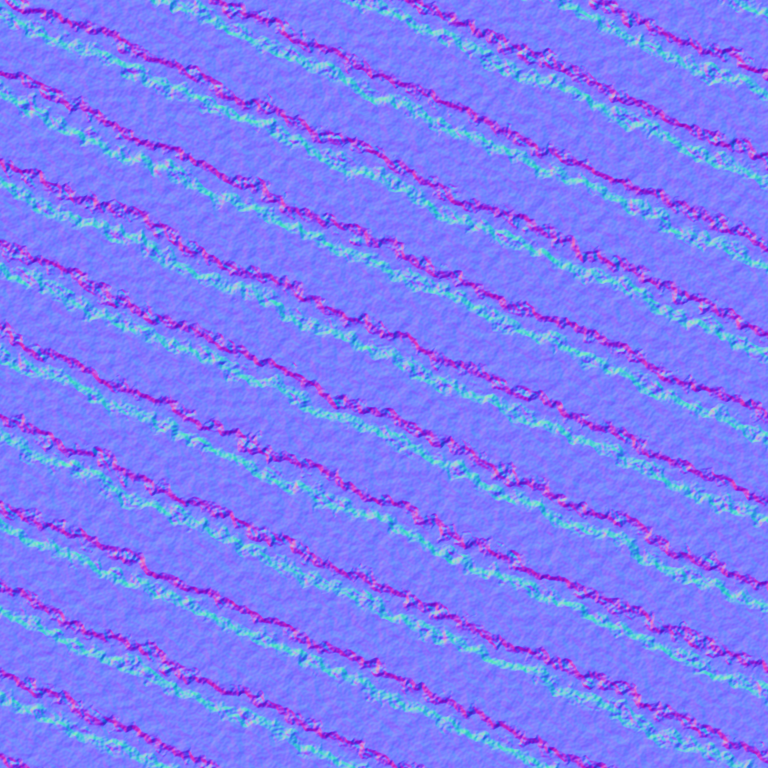
A WebGL 2 fragment shader for this texture map:

```glsl
#version 300 es
precision highp float;

uniform vec2 u_resolution;
out vec4 fragColor;

// Groove layout, in periods per canvas side and fractions of a period
const vec2 GROOVE_REPEATS = vec2(4.0, 9.0);
const float FLOOR_HALF = 0.035;
const float UPPER_RIM = 0.195;
const float LOWER_RIM = 0.235;
const float GROOVE_DEPTH = 0.0075;

// Raggedness of the walls, in periods
const float WOBBLE_FREQ = 13.0;
const float WOBBLE = 0.13;
const float RAGGED_FREQ = 52.0;
const float RAGGED = 0.125;

// Fine grain over the whole surface
const float GRAIN_FREQ = 58.0;
const float GRAIN_HEIGHT = 0.0013;

const float SLOPE_STEP = 0.0011;
const vec3 FLAT_COLOUR = vec3(0.492, 0.492, 0.5);

// Integer hash giving a pair of values in -1..1
vec2 hash2(vec2 cell) {
    uvec2 v = uvec2(ivec2(cell)) * 1664525u + 1013904223u;
    v.x += v.y * 1664525u;
    v.y += v.x * 1664525u;
    v ^= v >> 16u;
    v.x += v.y * 1664525u;
    v.y += v.x * 1664525u;
    v ^= v >> 16u;
    return vec2(v >> 8u) / 8388608.0 - 1.0;
}

float cornerSlope(vec2 cell, vec2 offset) {
    vec2 direction = normalize(hash2(cell) + 1e-4);
    return dot(direction, offset);
}

float gradientNoise(vec2 p) {
    vec2 i = floor(p);
    vec2 f = p - i;
    vec2 u = f * f * f * (f * (f * 6.0 - 15.0) + 10.0);
    vec2 e = vec2(1.0, 0.0);
    float low = mix(cornerSlope(i, f), cornerSlope(i + e, f - e), u.x);
    float high = mix(cornerSlope(i + e.yx, f - e.yx),
                     cornerSlope(i + e.xx, f - e.xx), u.x);
    return mix(low, high, u.y);
}

// Three rotated octaves
float roughness(vec2 p) {
    const mat2 TURN = mat2(1.6, 1.2, -1.2, 1.6);
    float sum = 0.0;
    float gain = 1.0;
    for (int octave = 0; octave < 3; octave++) {
        sum += gain * gradientNoise(p);
        p = TURN * p + 17.0;
        gain *= 0.5;
    }
    return sum;
}

// Flat ground cut by slanted grooves with crumbling walls
float surfaceHeight(vec2 p) {
    float phase = dot(p, GROOVE_REPEATS);
    phase += WOBBLE * gradientNoise(p * WOBBLE_FREQ + 5.0);
    phase += RAGGED * roughness(p * RAGGED_FREQ + 31.0);
    float d = fract(phase + 0.5) - 0.5;
    float rim = d > 0.0 ? UPPER_RIM : LOWER_RIM;
    float groove = smoothstep(FLOOR_HALF, rim, abs(d));
    float grain = roughness(p * GRAIN_FREQ + 83.0);
    return GROOVE_DEPTH * groove + GRAIN_HEIGHT * grain;
}

void main() {
    vec2 p = gl_FragCoord.xy / u_resolution;

    // Central differences give the slope
    vec2 e = vec2(SLOPE_STEP, 0.0);
    vec2 slope = vec2(surfaceHeight(p + e) - surfaceHeight(p - e),
                      surfaceHeight(p + e.yx) - surfaceHeight(p - e.yx));
    slope /= 2.0 * SLOPE_STEP;

    // Encode the normal, with the red axis pointing uphill
    vec3 normal = normalize(vec3(slope.x, -slope.y, 1.0));
    fragColor = vec4(FLAT_COLOUR + 0.5 * normal, 1.0);
}
```
